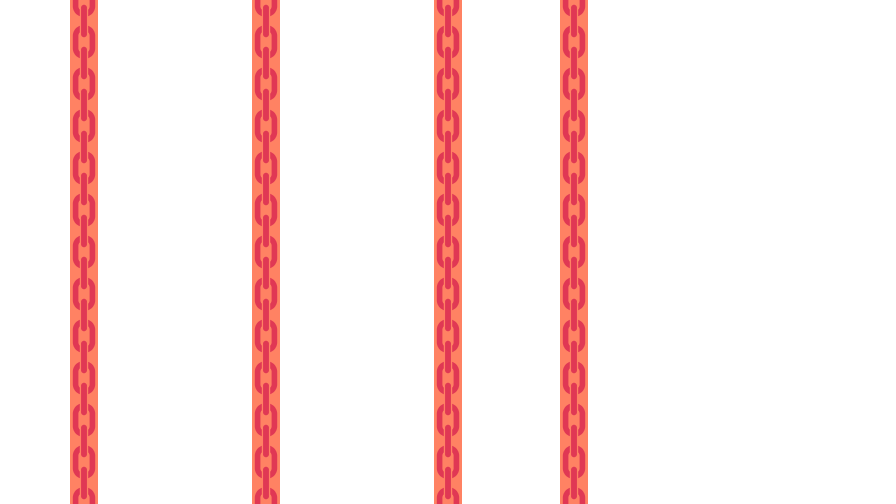
Reproduce this pattern procedurally as a WebGL 1 fragment shader.

```glsl
precision highp float;
uniform vec2 u_resolution;

// Signed distance to a box with rounded corners
float roundedBox(vec2 p, vec2 halfSize, float radius) {
  vec2 q = abs(p) - halfSize + radius;
  return length(max(q, 0.0)) + min(max(q.x, q.y), 0.0) - radius;
}

float cover(float dist, float pixel) {
  return clamp(0.5 - dist / pixel, 0.0, 1.0);
}

void main() {
  // One unit is the width of a ribbon
  float pixel = 18.0 / u_resolution.y;
  vec2 p = gl_FragCoord.xy * pixel;

  // Offset from the nearest ribbon; the last one sits closer
  float x = 100.0;
  for (int i = 0; i < 4; i++) {
    float offset = p.x - min(3.0 + 6.5 * float(i), 20.5);
    if (abs(offset) < abs(x)) x = offset;
  }

  // Open links alternate with links seen edge-on
  vec2 openPos = vec2(x, mod(p.y + 0.75, 1.5) - 0.75);
  vec2 edgePos = vec2(x, mod(p.y, 1.5) - 0.75);
  float ring = abs(roundedBox(openPos, vec2(0.3, 0.5), 0.28)) - 0.1;
  float bar = roundedBox(edgePos, vec2(0.105, 0.58), 0.105);

  // A narrow gap separates each bar from the rings behind it
  float ringCover = cover(max(ring, 0.045 - bar), pixel);
  float chain = max(ringCover, cover(bar, pixel));

  vec3 coral = vec3(1.0, 0.51, 0.39);
  vec3 crimson = vec3(0.88, 0.22, 0.33);
  vec3 ribbon = mix(coral, crimson, chain);
  vec3 color = mix(vec3(1.0), ribbon, cover(abs(x) - 0.5, pixel));
  gl_FragColor = vec4(color, 1.0);
}
```
